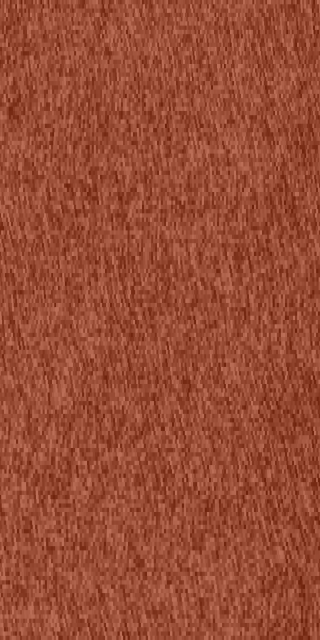
Write a WebGL 2 fragment shader that draws this texture.

```glsl
#version 300 es
precision highp float;

uniform vec2 u_resolution;
out vec4 fragColor;

const vec3 DARK_RUST = vec3(0.48, 0.18, 0.09);
const vec3 LIGHT_RUST = vec3(0.70, 0.40, 0.31);
const vec2 CELLS = vec2(290.0, 150.0);  // hair columns and rows per canvas height
const float HAIR_ROWS = 4.0;            // rows spanned by one long hair
const float LEAN = 0.10;                // sideways drift of hairs on the left
const float LEAN_GAIN = 0.16;           // extra drift towards the right
const float GRAIN_CONTRAST = 0.86;
const float HAIR_CONTRAST = 0.66;
const float MEAN_TONE = 0.56;

float hash(vec2 cell) {
    uvec2 q = uvec2(ivec2(cell) + 4096);
    uint n = q.x * 1597334677u ^ q.y * 3812015801u;
    n = (n ^ (n >> 15)) * 2246822519u;
    n = (n ^ (n >> 13)) * 3266489917u;
    return float((n ^ (n >> 16)) >> 8) / 16777216.0;
}

// Layered sines that bend the lie of the hairs
float bend(vec2 p) {
    return 0.010 * sin(11.0 * p.y + 7.0 * p.x)
         + 0.004 * sin(27.0 * p.y - 13.0 * p.x + 1.7);
}

// Tone of one grain: its own shade plus that of the hair it lies on
float grainTone(vec2 cell) {
    float start = HAIR_ROWS * hash(vec2(cell.x, 777.0));
    float hairIndex = floor((cell.y + start) / HAIR_ROWS);
    float grain = hash(cell) - 0.5;
    float hair = hash(vec2(cell.x + 1531.0, hairIndex + 1200.0)) - 0.5;
    return GRAIN_CONTRAST * grain + HAIR_CONTRAST * hair;
}

// Box-filtered step between two neighbouring cells
float edgeBlend(float x, float pixelWidth) {
    return clamp((fract(x) - 0.5) / min(pixelWidth, 1.0) + 0.5, 0.0, 1.0);
}

// One row of upright grains, shifted along the lean
float rowTone(vec2 p, float row, float pixelWidth) {
    float y = (row + 0.5) / CELLS.y;
    float lean = LEAN + LEAN_GAIN * p.x;
    float x = (p.x + lean * y + bend(vec2(p.x, y))) * CELLS.x - 0.5;
    float column = floor(x);
    return mix(grainTone(vec2(column, row)),
               grainTone(vec2(column + 1.0, row)),
               edgeBlend(x, pixelWidth));
}

// Soft uneven shading, darker along the right side
float broadShade(vec2 p) {
    float waves = sin(9.0 * p.x + 5.0 * p.y) + sin(17.0 * p.y - 21.0 * p.x + 2.0);
    return 0.025 * waves - 0.13 * smoothstep(0.36, 0.5, p.x);
}

void main() {
    vec2 p = gl_FragCoord.xy / u_resolution.y;
    vec2 pixelSize = CELLS / u_resolution.y;

    // Blend the two nearest rows
    float y = p.y * CELLS.y - 0.5;
    float row = floor(y);
    float tone = mix(rowTone(p, row, pixelSize.x),
                     rowTone(p, row + 1.0, pixelSize.x),
                     edgeBlend(y, pixelSize.y));

    tone += MEAN_TONE + broadShade(p);
    fragColor = vec4(mix(DARK_RUST, LIGHT_RUST, clamp(tone, -0.2, 1.15)), 1.0);
}
```
